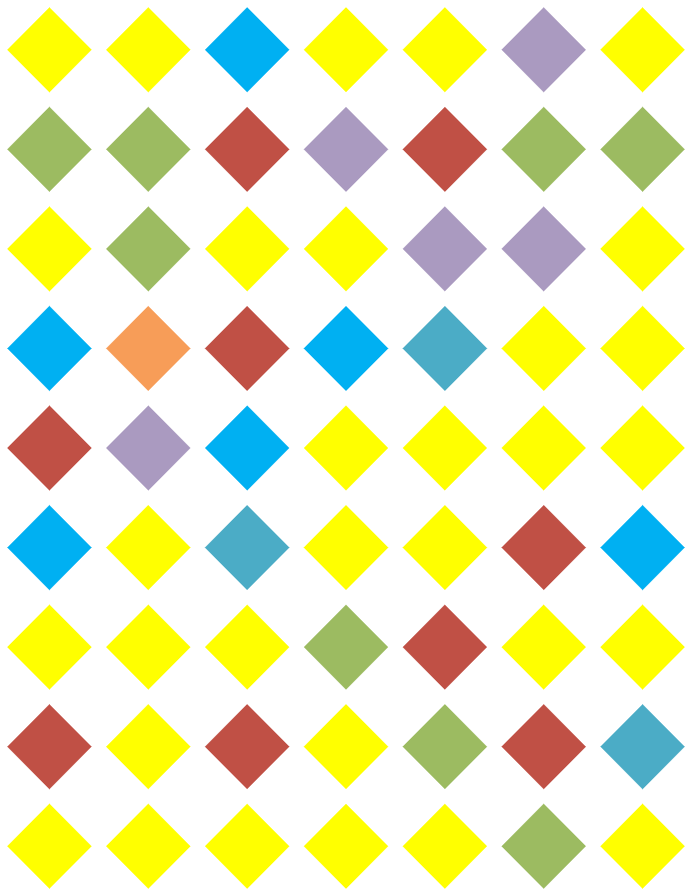
This pattern is drawn by a Shadertoy shader. Its source:

```glsl
// Grid of 7 by 9 flat diamonds on white, mostly yellow with randomly scattered accent colours.

// Integer hash; one-to-one, so no two cells tie.
uint hashCell(uint n) {
    n = (n ^ (n >> 16)) * 0x7feb352du;
    n = (n ^ (n >> 15)) * 0x846ca68bu;
    return n ^ (n >> 16);
}

// Place of a cell in the shuffled order of all cells, from 0 to 62.
int shuffledRank(int cell) {
    uint own = hashCell(uint(cell) + 17u);
    int rank = 0;
    for (int other = 0; other < 63; other++) {
        rank += int(hashCell(uint(other) + 17u) < own);
    }
    return rank;
}

// Each colour takes a fixed number of the 63 places.
vec3 diamondColor(int rank) {
    if (rank < 31) return vec3(1.0, 1.0, 0.0);      // yellow
    if (rank < 40) return vec3(0.753, 0.314, 0.27); // brick red
    if (rank < 48) return vec3(0.612, 0.733, 0.38); // leaf green
    if (rank < 54) return vec3(0.0, 0.69, 0.95);    // sky blue
    if (rank < 59) return vec3(0.667, 0.604, 0.753);// lavender
    if (rank < 62) return vec3(0.294, 0.675, 0.776);// teal
    return vec3(0.97, 0.616, 0.345);                // orange
}

void mainImage(out vec4 fragColor, in vec2 fragCoord) {
    // Whole cells across and down, so the edges join.
    vec2 grid = vec2(7.0, 9.0);
    vec2 cellPos = fragCoord / iResolution.xy * grid;
    ivec2 cell = ivec2(mod(floor(cellPos), grid));
    vec2 local = abs(fract(cellPos) - 0.5);

    // Diamond edge, smoothed over about one pixel.
    float edge = (local.x + local.y - 0.427) / length(grid / iResolution.xy);
    float coverage = clamp(0.5 - edge, 0.0, 1.0);

    vec3 ink = diamondColor(shuffledRank(cell.x + 7 * cell.y));
    fragColor = vec4(mix(vec3(1.0), ink, coverage), 1.0);
}
```
